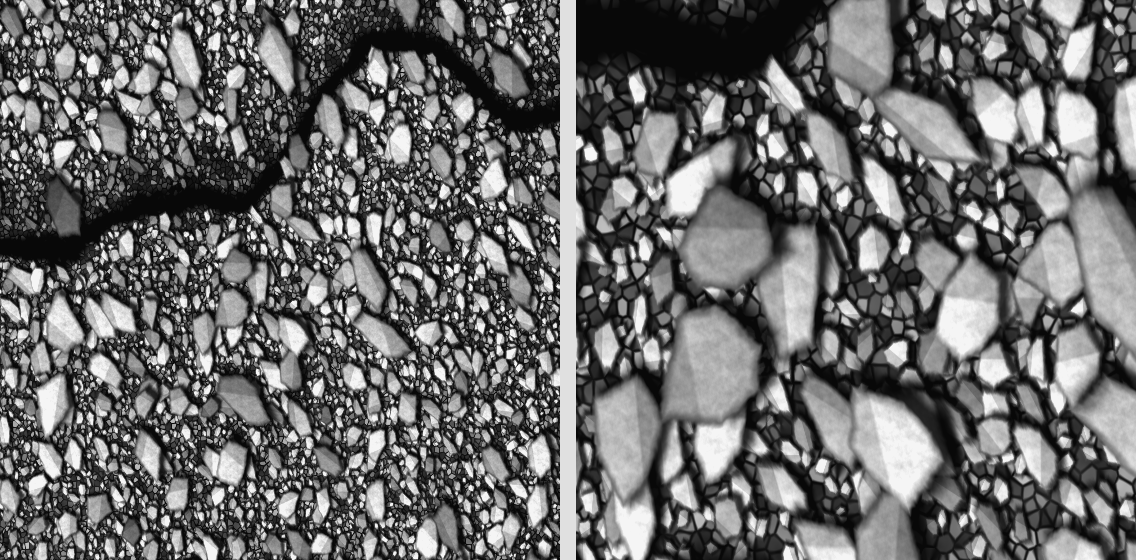
Left, the full canvas; right, a detail of the centre.
A WebGL 1 fragment shader for this texture:

```glsl
precision highp float;
// Steep scree of angular grey stones, crossed by a dark shadowed ledge.
uniform vec2 u_resolution;

vec2 hash2(vec2 p) {
  vec3 q = fract(p.xyx * vec3(0.1031, 0.1030, 0.0973));
  q += dot(q, q.yzx + 33.33);
  return fract((q.xx + q.yz) * q.zy);
}

// Layered sines, roughly -1 to 1
float waves(vec2 p) {
  float sum = 0.0, amp = 0.5;
  for (int i = 0; i < 4; i++) {
    sum += amp * sin(p.x + 1.7 * sin(p.y)) * cos(p.y + 1.3 * sin(p.x * 0.8));
    p = mat2(1.5, 1.2, -1.2, 1.5) * p + 2.3;
    amp *= 0.6;
  }
  return sum;
}

// Cellular grit: distances to the two nearest grains, and the nearest tone
vec3 grit(vec2 p) {
  vec3 nearest = vec3(9.0, 9.0, 0.0);
  for (int j = -1; j <= 1; j++)
  for (int i = -1; i <= 1; i++) {
    vec2 cell = floor(p) + vec2(i, j);
    vec2 rnd = hash2(cell + 7.0);
    float d = length(cell + rnd - p);
    if (d < nearest.x) nearest = vec3(d, nearest.x, hash2(cell + 71.0).x);
    else nearest.y = min(nearest.y, d);
  }
  return nearest;
}

// Light left by the ledge: black under its lip, dim on the soil above
float ledgeLight(vec2 uv) {
  float lip = 0.53 + 0.09 * smoothstep(0.1, 0.3, uv.x)
    + 0.28 * smoothstep(0.42, 0.68, uv.x) - 0.14 * smoothstep(0.75, 0.93, uv.x);
  float h = uv.y - lip + 0.022 * waves(uv * 22.0);
  float black = smoothstep(-0.015, 0.008, h) * (1.0 - smoothstep(0.03, 0.065, h));
  float soil = smoothstep(-0.01, 0.02, h) * (1.0 - smoothstep(0.09, 0.17, h));
  return 1.0 - 0.5 * soil - 0.46 * black;
}

// Irregular convex polygon of radius near 1
float polygon(vec2 p, float seed) {
  float d = -1.0;
  for (int k = 0; k < 7; k++) {
    vec2 rnd = hash2(vec2(seed * 191.0, float(k) * 17.0 + 3.0));
    float a = (float(k) + 0.8 * rnd.x) * 0.8976;
    d = max(d, dot(p, vec2(cos(a), sin(a))) - 0.68 - 0.4 * rnd.y);
  }
  return d;
}

// Paints one layer of stones, with shadows up and to the right
float stoneLayer(float shade, vec2 uv, float count, float cover, float pixel) {
  vec2 grid = vec2(count, count * 0.65);
  vec2 home = floor(uv * grid);
  for (int j = -1; j <= 1; j++)
  for (int i = -1; i <= 1; i++) {
    vec2 cell = home + vec2(i, j);
    vec2 place = hash2(cell + count * 3.1);
    vec2 form = hash2(cell + count * 5.7 + 40.0);
    vec2 look = hash2(cell + count * 7.3 + 90.0);
    vec2 center = (cell + 0.2 + 0.6 * place) / grid;
    float light = ledgeLight(center);
    if (look.x > cover * smoothstep(0.1, 0.9, light)) continue;

    float tilt = 0.12 + (place.x + form.y - 1.0) * 0.85;
    float c = cos(tilt), s = sin(tilt);
    mat2 turn = mat2(c, -s, s, c);
    float width = 0.22 + 0.2 * form.x;
    vec2 size = vec2(width, min(width * (1.15 + 1.3 * form.y), 0.8));
    vec2 offset = (uv - center) * count;
    vec2 p = turn * offset / size;
    if (dot(p, p) > 6.0) continue;

    float seed = fract(place.y * 7.0 + form.x);
    float rough = 0.07 * waves(p * 3.0 + seed * 40.0);
    float d = polygon(p, seed) + rough;
    float shadow = polygon(turn * (offset - vec2(0.09, 0.08)) / size, seed) + rough;
    float soft = pixel * count / width;
    shade *= 1.0 - 0.82 * (1.0 - smoothstep(-0.1, 0.22 + soft, shadow));

    // Pale worn face, weathered texture, darker upper right edge
    float tone = mix(0.36, 0.9, sqrt(look.y)) * mix(0.35, 1.0, light);
    float face = tone * (1.0 - 0.13 * dot(p, vec2(0.6, 0.55)));
    face += tone * 0.13 * waves(uv * 170.0 + seed * 30.0);
    face += tone * 0.07 * waves(uv * vec2(520.0, 390.0));
    float facet = dot(p, vec2(cos(seed * 6.3), sin(seed * 6.3))) - 0.25;
    face *= 1.0 - 0.2 * smoothstep(-0.05, 0.05, facet);
    face *= mix(0.55, 1.0, smoothstep(0.0, 0.2, -d));
    shade = mix(shade, face, 1.0 - smoothstep(-soft, soft, d));
  }
  return shade;
}

void main() {
  vec2 uv = gl_FragCoord.xy / u_resolution.y;
  float pixel = max(1.0 / u_resolution.y, 0.0013);
  float light = ledgeLight(uv);

  // Fine grit between the stones
  vec3 g = grit(uv * vec2(125.0, 100.0));
  float shade = (0.08 + 0.55 * g.z * g.z) * smoothstep(0.02, 0.35, g.y - g.x);
  shade += 0.07 + 0.07 * waves(uv * 60.0);
  shade *= smoothstep(0.0, 0.75, light) * (0.75 + 0.25 * light);

  // Stones from small to large
  shade = stoneLayer(shade, uv, 84.0, 0.7, pixel);
  shade = stoneLayer(shade, uv, 52.0, 0.66, pixel);
  shade = stoneLayer(shade, uv, 32.0, 0.62, pixel);
  shade = stoneLayer(shade, uv, 20.0, 0.5, pixel);
  shade = stoneLayer(shade, uv, 13.0, 0.26, pixel);

  shade = clamp(shade * 1.12, 0.03, 0.96);
  gl_FragColor = vec4(vec3(shade), 1.0);
}
```
